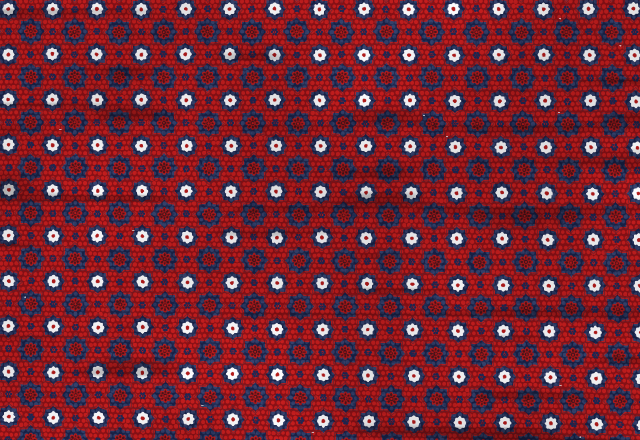
Give the GLSL for this pattern, as a WebGL 2 fragment shader.

```glsl
#version 300 es
precision highp float;
// Block-printed red cloth: navy stars holding white rosettes or red medallions, with tiny flowers between.

#define PITCH vec2(0.06875, 0.0708)   // repeat size, in canvas widths
#define START vec2(0.0135, 0.0140)    // first rosette, from the upper left
#define JITTER 0.022                  // misplacement of each printed block
#define GRAIN 9.0                     // pebbles per repeat
#define RED vec3(0.73, 0.11, 0.11)
#define DEEP_RED vec3(0.51, 0.06, 0.08)
#define MULBERRY vec3(0.36, 0.13, 0.18)
#define NAVY vec3(0.085, 0.125, 0.265)
#define FADED_NAVY vec3(0.20, 0.25, 0.41)
#define WHITE vec3(0.92, 0.92, 0.93)

uniform vec2 u_resolution;
out vec4 outColor;

const float TAU = 6.2831853;
float aa;  // edge softness in repeat units

float hash(vec2 p) {
  vec3 h = fract(p.xyx * vec3(0.1031, 0.1030, 0.0973));
  h += dot(h, h.yzx + 33.33);
  return fract((h.x + h.y) * h.z);
}

float noise(vec2 p) {
  vec2 i = floor(p), f = fract(p);
  f = f * f * (3.0 - 2.0 * f);
  return mix(mix(hash(i), hash(i + vec2(1, 0)), f.x),
             mix(hash(i + vec2(0, 1)), hash(i + vec2(1, 1)), f.x), f.y);
}

float fill(float d) { return 1.0 - smoothstep(-aa, aa, d); }

// Position relative to the nearest motif of a shifted lattice.
vec2 motif(vec2 q, vec2 shift) {
  vec2 id = floor(q - shift + 0.5);
  vec2 seed = id + shift * 31.0 + 7.0;
  vec2 slip = vec2(hash(seed), hash(seed + 53.7)) - 0.5;
  return q - shift - id - JITTER * slip;
}

// Folds the plane into one of n equal sectors around the +x axis.
vec2 fold(vec2 p, float n) {
  float a = atan(p.y, p.x + 1e-6);
  a = mod(a + 0.5 * TAU / n, TAU / n) - 0.5 * TAU / n;
  return length(p) * vec2(cos(a), sin(a));
}

// Eight-pointed star with straight flanks.
float star(vec2 p, float inner, float outer) {
  vec2 s = fold(p, 8.0);
  vec2 tip = vec2(outer, 0.0);
  vec2 notch = inner * vec2(cos(TAU / 16.0), sin(TAU / 16.0));
  vec2 edge = normalize(notch - tip);
  return dot(vec2(s.x, abs(s.y)) - tip, vec2(edge.y, -edge.x));
}

// Six round petals about a dot.
float floret(vec2 p) {
  float petals = length(fold(p, 6.0) - vec2(0.053, 0.0)) - 0.029;
  return min(petals, length(p) - 0.018);
}

// Pebbled print texture: 1 on a pebble, 0 in the gaps.
float pebbles(vec2 q) {
  vec2 g = q * GRAIN;
  g.x += 0.5 * mod(floor(g.y), 2.0);
  vec2 id = floor(g);
  vec2 slip = 0.2 * (vec2(hash(id), hash(id + 19.3)) - 0.5);
  float size = 0.40 + 0.10 * (hash(id + 41.1) - 0.5);
  float soft = max(0.1, aa * GRAIN);
  return 1.0 - smoothstep(-soft, soft, length(fract(g) - 0.5 - slip) - size);
}

void main() {
  // Cloth coordinates run down from the upper left, with a slight stretch.
  vec2 p = vec2(gl_FragCoord.x, u_resolution.y - gl_FragCoord.y) / u_resolution.x;
  vec2 q = (p - START) / PITCH;
  q.x *= (1.0 - 0.0147 * p.x) / (1.0 + 0.022 * p.y);
  q.y /= 1.0 + 0.02 * p.x;
  aa = 0.7 / (u_resolution.x * PITCH.x);

  vec2 rosette = motif(q, vec2(0.0));
  vec2 medal = motif(q, vec2(0.5));
  float rough = 0.018 * (noise(q * 24.0) - 0.5);

  // Red ground and navy ink, both broken by the pebbles
  float grain = pebbles(q);
  float fleck = noise(q * 16.0);
  vec3 ground = mix(DEEP_RED, RED, clamp(grain + 0.3 * (fleck - 0.5), 0.0, 1.0));
  vec3 ink = mix(NAVY, FADED_NAVY, clamp(0.75 * grain + 0.9 * (fleck - 0.4), 0.0, 1.0));

  // Stars with a thin contour line
  float stars = min(star(rosette, 0.208, 0.258), star(medal, 0.245, 0.315)) + rough;
  vec3 color = mix(ground, MULBERRY, 0.75 * fill(abs(stars - 0.033) - 0.009));
  color = mix(color, ink, fill(stars));

  // Small flowers between the stars
  float florets = min(floret(motif(q, vec2(0.5, 0.0))), floret(motif(q, vec2(0.0, 0.5))));
  color = mix(color, NAVY * 1.2, fill(florets + rough));

  // Red medallion: scalloped disc, ring of dark seeds, dark eye
  vec2 petal = fold(medal, 8.0);
  float disc = min(length(medal) - 0.125, length(petal - vec2(0.115, 0.0)) - 0.040);
  color = mix(color, mix(DEEP_RED, RED, 0.4 + 0.4 * grain), fill(disc + rough));
  float seeds = length((petal - vec2(0.092, 0.0)) * vec2(0.75, 1.0)) - 0.021;
  float eye = abs(length(medal) - 0.034) - 0.011;
  color = mix(color, MULBERRY * 0.55, 0.85 * fill(min(seeds, eye) + rough));

  // White rosette with a red centre
  float scallop = 0.130 + 0.010 * cos(8.0 * atan(rosette.y, rosette.x + 1e-6));
  color = mix(color, WHITE, fill(length(rosette) - scallop + rough));
  color = mix(color, RED * 0.9, fill(length(rosette) - 0.041 + rough));

  // Wear: uneven fading, faint creases, stray pale specks
  color *= 0.93 + 0.15 * noise(p * 7.0 + 3.0);
  float crease = smoothstep(0.70, 0.95, noise(vec2(p.x * 5.0, p.y * 55.0)));
  color *= 1.0 - 0.22 * crease;
  vec2 cell = floor(q * 2.0);
  vec2 spot = fract(q * 2.0) - 0.25 - 0.5 * vec2(hash(cell + 3.1), hash(cell + 8.7));
  float speck = step(0.975, hash(cell + 71.0)) * fill(length(spot * vec2(1.0, 1.8)) - 0.05);
  color = mix(color, WHITE, 0.7 * speck);
  outColor = vec4(color, 1.0);
}
```
